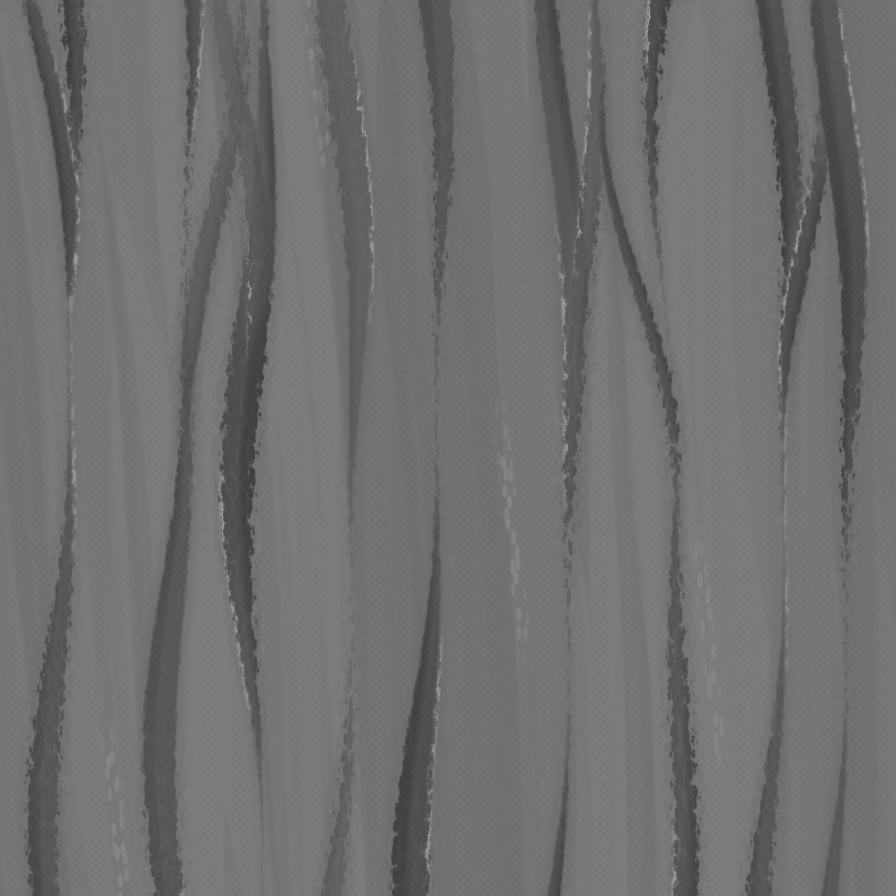
Give the GLSL for this texture, as a three.js fragment shader.

```glsl
#define CRACKS 9
#define CRACK_WIDTH 0.019
#define SWAY 0.022
#define EDGE 0.0025
#define ROUGHNESS 0.011
#define WEAVE 128.0
#define TONE_LIGHT 0.487
#define TONE_MID 0.432
#define TONE_CRACK 0.345
#define TONE_DEEP 0.265
#define TONE_GLINT 0.58

const float TAU = 6.2831853;

varying vec2 vUv;

float hash(vec2 p) {
  vec3 q = fract(vec3(p.xyx) * 0.1031);
  q += dot(q, q.yzx + 33.33);
  return fract((q.x + q.y) * q.z);
}

// Cellular noise: distance to the nearest scattered point
float cells(vec2 p) {
  vec2 base = floor(p);
  float nearest = 2.0;
  for (int j = -1; j <= 1; j++) {
    for (int i = -1; i <= 1; i++) {
      vec2 id = base + vec2(float(i), float(j));
      vec2 point = id + vec2(hash(id), hash(id + 57.0));
      nearest = min(nearest, distance(p, point));
    }
  }
  return nearest;
}

float sway(float y, float phase) {
  return 0.7 * sin(TAU * 0.75 * y + phase) + 0.3 * sin(TAU * 1.7 * y + 2.3 * phase);
}

// Long tapered brush strokes laid over the tone, one per column
float paintStrokes(float tone, vec2 p, float count, float seed, float opacity) {
  float x = p.x * count;
  for (int j = -1; j <= 1; j++) {
    float id = floor(x) + float(j);
    float along = (p.y - hash(vec2(id, seed))) / mix(0.35, 1.1, hash(vec2(id, seed + 1.0)));
    float halfWidth = mix(0.3, 0.85, hash(vec2(id, seed + 2.0))) * (1.0 - along * along);
    float inside = halfWidth - abs(x - id - hash(vec2(id, seed + 3.0)));
    float shade = smoothstep(0.2, 0.8, hash(vec2(id, seed + 4.0)));
    float mask = smoothstep(0.0, 0.006 * count, inside);
    tone = mix(tone, mix(TONE_MID, TONE_LIGHT, shade), mask * opacity);
  }
  return tone;
}

// Dark groove with a soft shoulder, a deep side and a broken bright rim
float paintCrack(float tone, float offset, float halfWidth, float y, float rough, float seed) {
  float side = hash(vec2(seed, 5.0)) < 0.5 ? -1.0 : 1.0;
  float strength = mix(0.55, 1.0, smoothstep(0.1, 0.5, hash(vec2(seed, 6.0))));
  float wear = 0.5 + 0.5 * sin(TAU * 1.3 * y + seed * 2.1);
  float d = abs(offset) - halfWidth + rough * ROUGHNESS * mix(0.15, 1.0, wear);
  float present = smoothstep(-0.003, 0.004, halfWidth);

  float shoulder = 1.0 - smoothstep(0.0, 0.016, d);
  tone = mix(tone, 0.405, shoulder * present * 0.45);

  float cover = (1.0 - smoothstep(-EDGE, EDGE, d)) * present * strength;
  float deepSide = smoothstep(-0.003, 0.008, offset * side);
  float deep = clamp(deepSide * 0.65 + 0.4 * sin(TAU * 0.8 * y + seed), 0.0, 1.0);
  tone = mix(tone, mix(TONE_CRACK, TONE_DEEP, deep) + 0.035 * rough * wear, cover);

  float rim = 1.0 - smoothstep(0.0008, 0.003, abs(d - 0.0035));
  float lit = smoothstep(0.55, 0.9, sin(TAU * 0.9 * y + seed * 3.7));
  float broken = smoothstep(-0.25, 0.2, rough);
  return mix(tone, TONE_GLINT, rim * lit * broken * present * step(offset * side, 0.0));
}

void main() {
  vec2 p = vUv;

  // Layered strokes, leaning more towards the left
  vec2 leaning = p;
  leaning.x += 0.11 * p.y * (1.0 - p.x) + 0.006 * sin(TAU * p.y + 5.0 * p.x);
  float tone = mix(TONE_MID, TONE_LIGHT, 0.6);
  tone = paintStrokes(tone, leaning, 9.0, 11.0, 0.75);
  tone = paintStrokes(tone, leaning, 21.0, 23.0, 0.6);
  tone = paintStrokes(tone, leaning, 64.0, 37.0, 0.25);

  // Trails of small pale dabs
  float dabs = 1.0 - smoothstep(0.25, 0.42, cells(p * vec2(115.0, 42.0)));
  for (int i = 0; i < 4; i++) {
    float k = float(i);
    float y = p.y - hash(vec2(k, 71.0));
    float x = p.x - (k + 0.6) * 0.22 + 0.1 * y;
    float trail = (1.0 - smoothstep(0.004, 0.011, abs(x))) * (1.0 - smoothstep(0.08, 0.17, abs(y)));
    tone = mix(tone, 0.53, dabs * trail * 0.8);
  }

  // Wandering cracks, some of them forked
  float rough = cells(p * vec2(170.0, 62.0)) - 0.48;
  rough += 0.5 * (cells(p * vec2(260.0, 190.0)) - 0.48);
  for (int i = 0; i < CRACKS; i++) {
    float k = float(i);
    float seed = k + 3.0;
    float phase = TAU * hash(vec2(seed, 1.0));
    float centre = (k + 0.5 + 0.6 * (hash(vec2(seed, 2.0)) - 0.5)) / float(CRACKS);
    float offset = p.x - centre - SWAY * sway(p.y, phase);
    float size = CRACK_WIDTH * mix(0.6, 1.1, hash(vec2(seed, 3.0)));
    float swell = 0.5 + 0.5 * sin(TAU * 0.9 * p.y + phase * 1.7);
    tone = paintCrack(tone, offset, size * swell, p.y, rough, seed);

    float fork = hash(vec2(seed, 4.0)) * 0.8;
    float turn = mod(k, 2.0) * 2.0 - 1.0;
    float spread = turn * 0.055 * smoothstep(fork, fork + 0.4, p.y);
    float taper = smoothstep(fork - 0.1, fork + 0.1, p.y) * (1.0 - smoothstep(fork + 0.2, fork + 0.6, p.y));
    float branch = size * 0.7 * taper * step(0.35, hash(vec2(seed, 8.0))) - 0.002;
    tone = paintCrack(tone, offset - spread, branch, p.y, rough, seed + 20.0);
  }

  // Canvas weave and fine grain
  tone += 0.006 * sin(TAU * WEAVE * p.x) * sin(TAU * WEAVE * p.y);
  tone += 0.008 * rough;
  gl_FragColor = vec4(vec3(tone), 1.0);
}
```
